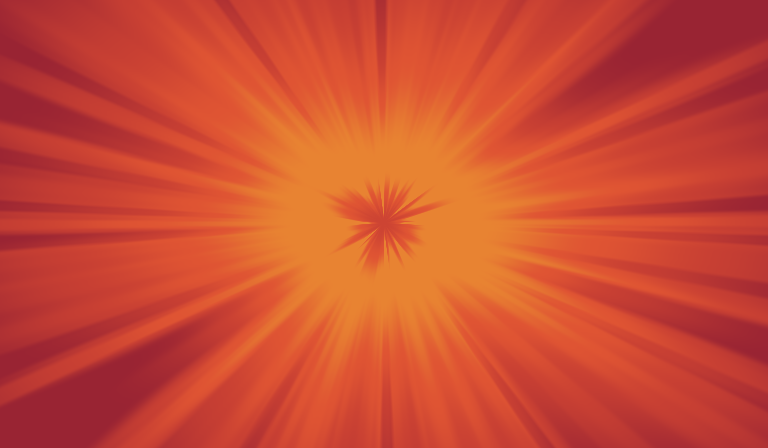
Reproduce this background procedurally as a WebGL 1 fragment shader.

```glsl
precision highp float;
// A radial burst: an orange elliptical glow fades outward to crimson, crossed by
// tapering rays. Broad rays mirror through the centre, hashed streaks add fine
// detail, and a small red star of uneven spikes sits in the middle.

uniform vec2 u_resolution;

#define CENTER vec2(0.5, 0.502)
#define GLOW_SQUASH vec2(0.75, 1.0)
#define ORANGE vec3(0.91, 0.515, 0.195)
#define CORAL vec3(0.875, 0.33, 0.20)
#define RED vec3(0.785, 0.25, 0.20)
#define CRIMSON vec3(0.60, 0.14, 0.20)
#define STREAK_DEPTH 0.15
#define STAR_REACH 0.19
#define STAR_DEPTH 0.50

const float TAU = 6.2831853;

float hash(float n) {
  return fract(sin(n * 127.1 + 11.7) * 43758.5453);
}

// Value noise around the circle; turn runs from 0 to 1 without a seam.
float ringNoise(float turn, float cells, float seed) {
  float x = turn * cells;
  float i = floor(x);
  float a = hash(mod(i, cells) + seed);
  float b = hash(mod(i + 1.0, cells) + seed);
  return mix(a, b, smoothstep(0.15, 0.85, x - i));
}

// Soft pair of opposite rays; angles and widths are in degrees.
float ray(float angle, float middle, float halfWidth, float blur) {
  float d = abs(mod(angle - middle + 90.0, 180.0) - 90.0);
  return 1.0 - smoothstep(halfWidth * 0.6 - blur, halfWidth * 1.15 + blur, d);
}

// Broad rays: positive values darken, negative values brighten.
float broadRays(float angle, float blur) {
  float s = 0.24 * ray(angle, 32.0, 6.0, blur);
  s += 0.12 * ray(angle, 20.5, 1.6, blur);
  s += 0.18 * ray(angle, 3.0, 1.3, blur);
  s += 0.15 * ray(angle, -2.6, 0.9, blur);
  s += 0.12 * ray(angle, -10.0, 1.3, blur);
  s += 0.24 * ray(angle, -17.5, 3.0, blur);
  s += 0.10 * ray(angle, -25.0, 1.3, blur);
  s += 0.17 * ray(angle, -54.0, 1.5, blur);
  s += 0.12 * ray(angle, 59.0, 2.0, blur);
  s += 0.24 * ray(angle, 90.8, 1.8, blur);
  s -= 0.13 * ray(angle, 42.5, 2.6, blur);
  s -= 0.10 * ray(angle, 24.3, 1.4, blur);
  s -= 0.09 * ray(angle, 0.3, 1.0, blur);
  return s;
}

// Three layers of streaks, each finer and fainter, centred on zero.
float streaks(float turn) {
  float sum = 0.0;
  float weight = 0.5;
  float cells = 44.0;
  for (int k = 0; k < 3; k++) {
    sum += weight * (ringNoise(turn, cells, cells * 3.0) - 0.5);
    cells *= 2.0;
    weight *= 0.65;
  }
  return sum;
}

// Depth of the central star, whose spikes end at uneven radii.
float star(float turn, float angle, float radius, float blur) {
  float jag = 0.65 * ringNoise(turn, 38.0, 5.0) + 0.35 * ringNoise(turn, 82.0, 61.0);
  float reach = STAR_REACH * mix(0.3, 1.0, jag);
  float beams = ray(angle, 0.0, 2.6, blur) + ray(angle, 41.0, 3.0, blur)
              + ray(angle, 93.0, 3.0, blur);
  reach *= 1.0 - 0.75 * min(beams, 1.0);
  float body = 1.0 - smoothstep(0.0, reach, radius);
  float core = 1.0 - smoothstep(0.008, 0.035, radius);
  return max(body, core * 0.85);
}

// Colour from the glow at 0 to the dark rim near 1.
vec3 heat(float t) {
  vec3 c = mix(ORANGE, CORAL, smoothstep(0.16, 0.36, t));
  c = mix(c, RED, smoothstep(0.34, 0.57, t));
  return mix(c, CRIMSON, smoothstep(0.52, 0.90, t));
}

void main() {
  vec2 p = (gl_FragCoord.xy / u_resolution - CENTER);
  p.x *= u_resolution.x / u_resolution.y;
  float radius = max(length(p), 0.0005);
  float glow = length(p * GLOW_SQUASH);

  // Angle around the centre and the width of one pixel in degrees.
  float turn = fract(atan(p.y, p.x + 0.00001) / TAU + 1.0);
  float angle = turn * 360.0;
  float blur = 30.0 / (radius * u_resolution.y);

  // Rays emerge from the glow and strengthen outward.
  float emerge = smoothstep(0.13, 0.46, glow);
  float t = glow + emerge * (broadRays(angle, blur) + STREAK_DEPTH * 1.6 * streaks(turn));
  t += 0.12 * streaks(turn) * smoothstep(0.08, 0.2, glow);
  t += STAR_DEPTH * star(turn, angle, length(p * vec2(0.88, 1.0)), blur);

  gl_FragColor = vec4(heat(t), 1.0);
}
```
